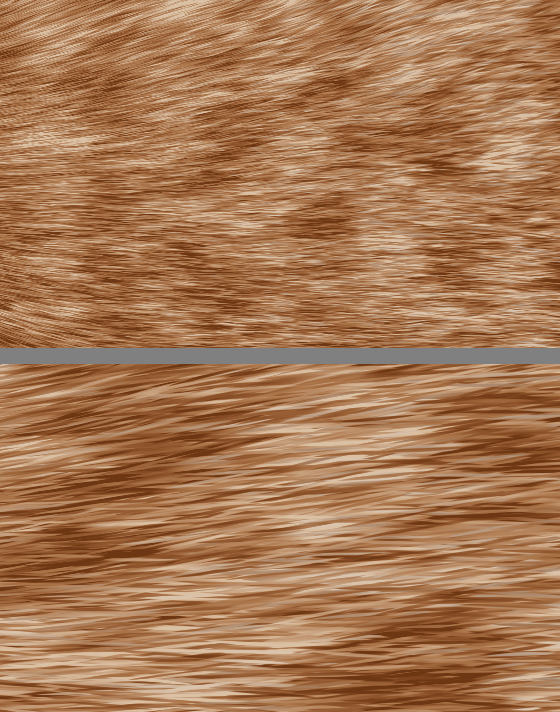
Top, the full canvas; bottom, a detail of the centre.
Give the GLSL for this texture, as a WebGL 2 fragment shader.

```glsl
#version 300 es
precision highp float;
// Ginger tabby fur: tapered hairs scattered on cellular grids, laid in layers
// from broad tufts to fine hairs along a fanned flow. Soft noise patches and
// faint upright bands set the local tone; a colour ramp turns tone into coat.
uniform vec2 u_resolution;
out vec4 fragColor;

const int   LAYERS       = 8;
const vec2  TUFT_CELL    = vec2(0.085, 0.0150); // length, spacing of broad tufts
const vec2  HAIR_CELL    = vec2(0.046, 0.0046); // length, spacing of fine hairs
const float HAIR_TILT    = 2.5;   // spread of hair directions
const float HAIR_CURVE   = 0.6;   // bow of single hairs
const float HAIR_WIDTH   = 0.34;  // half width in cells
const float HAIR_OPACITY = 0.75;
const float HAIR_VARIETY = 1.10;  // tone spread between hairs
const float BAND_FREQ    = 19.0;
const float BAND_DEPTH   = 0.075;
const float SILVER_SHARE = 0.22;
const vec3  ROOT  = vec3(0.43, 0.215, 0.075);
const vec3  RUST  = vec3(0.565, 0.335, 0.175);
const vec3  AMBER = vec3(0.675, 0.46, 0.29);
const vec3  SAND  = vec3(0.75, 0.58, 0.435);
const vec3  CREAM = vec3(0.86, 0.755, 0.64);

vec4 hash4(vec3 p) {
  vec4 q = fract(p.xyzx * vec4(0.1031, 0.1030, 0.0973, 0.1099));
  q += dot(q, q.wzxy + 33.33);
  return fract((q.xxyz + q.yzzw) * q.zywx);
}

float noise(vec2 p, float seed) {
  vec2 i = floor(p), f = fract(p);
  f = f * f * (3.0 - 2.0 * f);
  float a = hash4(vec3(i, seed)).x;
  float b = hash4(vec3(i + vec2(1, 0), seed)).x;
  float c = hash4(vec3(i + vec2(0, 1), seed)).x;
  float d = hash4(vec3(i + vec2(1, 1), seed)).x;
  return mix(mix(a, b, f.x), mix(c, d, f.x), f.y);
}

// Maps a point to (along, across) the lie of the fur
vec2 furFlow(vec2 p) {
  float k = 1.2 * (p.y - 0.38);
  float rise = 0.5 * (k + sqrt(k * k + 0.03));
  float d = p.x - 0.8;
  float lift = rise * (0.46 * d - 0.16 * d * d);
  float droop = 0.12 * exp(-p.x / 0.32) * (1.0 - smoothstep(0.0, 0.68, p.y));
  float wave = 0.004 * sin(7.0 * p.x + 9.0 * p.y);
  return vec2(p.x, p.y - lift - droop + wave);
}

// Broad light and dark areas, with edges frayed along the hairs
float coatTone(vec2 p, vec2 flow) {
  float fray = noise(flow * vec2(14.0, 150.0), 1.0) - 0.5;
  float along = flow.x + 0.12 * fray;
  float patches = 0.36 * (noise(vec2(along * 5.5, flow.y * 10.0), 2.0) - 0.5);
  float tufts = 0.46 * (noise(vec2(along * 13.0, flow.y * 42.0), 3.0) - 0.5);
  float sway = 1.6 * noise(p * vec2(2.0, 3.0), 4.0) - 0.8;
  float bands = BAND_DEPTH * sin(BAND_FREQ * (along + 0.06 * p.y) - 1.9 + sway);
  vec2 corner = (p - vec2(0.02, 0.86)) / vec2(0.16, 0.07);
  float light = 0.09 * smoothstep(0.1, 1.0, p.y) + 0.05 * smoothstep(1.0, 1.6, p.x);
  return 0.45 + patches + tufts + bands + light - 0.14 * exp(-dot(corner, corner));
}

// Lays one layer of hairs over coat = (tone, silver)
vec2 layHairs(vec2 coat, vec2 flow, vec2 cell, float layer, float tone, float variety, float pixel) {
  vec2 g = flow / cell + layer * vec2(0.37, 0.61);
  vec2 home = floor(g);
  float edge = 0.55 * pixel / cell.y + 0.03;
  for (int j = -2; j <= 2; j++) {
    for (int i = -1; i <= 1; i++) {
      vec2 id = home + vec2(i, j);
      vec4 h = hash4(vec3(id + 200.0, layer * 7.0 + 11.0));
      vec2 d = g - id - h.xy;
      float bow = fract(h.w * 17.3) - 0.5;
      d.y += HAIR_TILT * (h.z - 0.5) * d.x + HAIR_CURVE * bow * d.x * d.x;
      float taper = max(1.0 - d.x * d.x, 0.0);
      float width = HAIR_WIDTH * taper;
      float cover = 1.0 - smoothstep(width - edge, width + edge, abs(d.y));
      cover *= HAIR_OPACITY * smoothstep(0.0, 0.4, taper);
      float silver = step(1.0 - SILVER_SHARE, fract(h.z * 31.7));
      // Hairs lighten slightly from root to tip
      float hairTone = tone + variety * (h.w - 0.5) + 0.06 * d.x;
      coat = mix(coat, vec2(hairTone, silver), cover);
    }
  }
  return coat;
}

vec3 coatColour(float t) {
  vec3 c = mix(ROOT, RUST, smoothstep(0.0, 0.28, t));
  c = mix(c, AMBER, smoothstep(0.22, 0.52, t));
  c = mix(c, SAND, smoothstep(0.46, 0.76, t));
  return mix(c, CREAM, smoothstep(0.68, 1.02, t));
}

void main() {
  float pixel = 1.0 / u_resolution.y;
  vec2 p = gl_FragCoord.xy * pixel;
  vec2 flow = furFlow(p);
  float tone = coatTone(p, flow);
  float variety = HAIR_VARIETY * mix(1.1, 0.85, p.y);

  vec2 coat = vec2(tone - 0.1, 0.0);
  for (int n = 0; n < LAYERS; n++) {
    float fineness = sqrt(float(n) / float(LAYERS - 1));
    vec2 cell = mix(TUFT_CELL, HAIR_CELL, fineness);
    coat = layHairs(coat, flow, cell, float(n), tone, variety, pixel);
  }

  // Pale silver hairs are greyer, most of all toward the right
  vec3 colour = coatColour(coat.x);
  float grey = dot(colour, vec3(0.35, 0.5, 0.15));
  float silver = coat.y * mix(0.2, 0.5, smoothstep(0.3, 1.2, p.x));
  silver *= smoothstep(0.3, 0.65, coat.x);
  colour = mix(colour, vec3(grey) * vec3(1.08, 1.03, 1.0), silver);
  fragColor = vec4(colour, 1.0);
}
```
